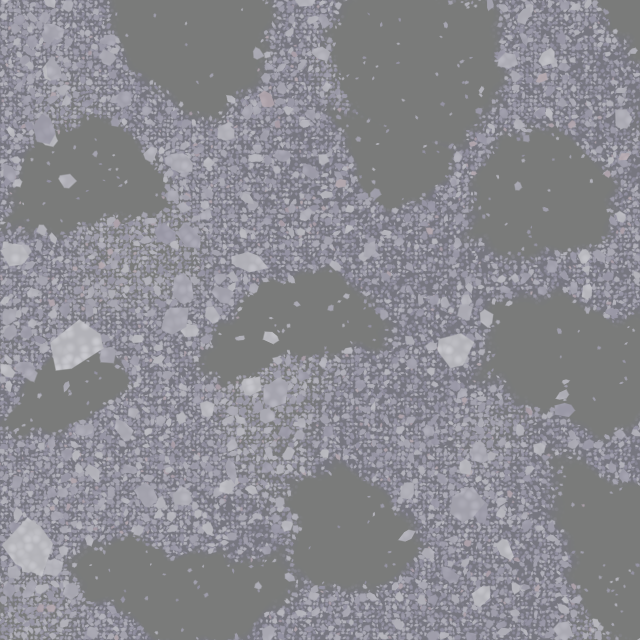
Write a WebGL 2 fragment shader that draws this texture.

```glsl
#version 300 es
precision highp float;

uniform vec2 u_resolution;
out vec4 fragColor;

// Colours
const vec3 POOL_GREY  = vec3(0.477, 0.482, 0.478);
const vec3 GAP_BLUE   = vec3(0.465, 0.465, 0.503);
const vec3 DUST_BLUE  = vec3(0.570, 0.562, 0.630);
const vec3 STONE_PALE = vec3(0.735, 0.735, 0.757);
const vec3 STONE_PINK = vec3(0.700, 0.630, 0.655);

// Sizes and amounts
const int   LAYERS        = 6;
const int   SIDES         = 6;
const float FINEST_GRID   = 150.0;  // cells across the canvas
const float GRID_RATIO    = 0.6;    // each layer is coarser by this
const float FINE_DENSITY  = 0.85;
const float DENSITY_RATIO = 0.58;
const float EDGE_SOFTNESS = 0.0016;
const vec2  POOL_GRID     = vec2(2.7, 3.6);
const float POOL_EDGE     = 0.13;
const float POOL_GRAINS   = 0.025;  // share of grains left inside pools
const float TAU           = 6.28319;

vec3 hash3(vec2 cell, int seed) {
    uvec3 v = uvec3(ivec3(ivec2(cell), seed)) * 1664525u + 1013904223u;
    v.x += v.y * v.z; v.y += v.z * v.x; v.z += v.x * v.y;
    v ^= v >> 16u;
    v.x += v.y * v.z; v.y += v.z * v.x; v.z += v.x * v.y;
    return vec3(v >> 8u) / 16777216.0;
}

mat2 rotation(float a) {
    float c = cos(a), s = sin(a);
    return mat2(c, s, -s, c);
}

// Broad patches, about -1 to 1
float patches(vec2 p) {
    return 0.5 * sin(9.0 * p.x + 2.0 * sin(7.0 * p.y + 1.0))
         + 0.5 * sin(13.0 * p.y - 5.0 * p.x + 1.5 * sin(11.0 * p.x));
}

// Smooth bare areas: tilted ellipses with ragged outlines
float poolMask(vec2 p) {
    p += 0.020 * sin(p.yx * vec2(23.0, 19.0) + vec2(0.5, 2.0));
    p += 0.008 * sin(p.yx * vec2(61.0, 53.0) + 3.0 * p);
    p += 0.004 * sin(p.yx * vec2(143.0, 127.0));
    vec2 g = p * POOL_GRID;
    float d = 9.0;
    for (int y = -1; y <= 1; y++)
    for (int x = -1; x <= 1; x++) {
        vec2 cell = floor(g) + vec2(x, y);
        vec3 h = hash3(cell, 71), k = hash3(cell, 72);
        vec2 q = (g - cell - 0.2 - 0.6 * h.xy) / POOL_GRID;
        q = rotation(1.1 * h.z - 0.3) * q * POOL_GRID;
        vec2 radius = vec2(0.22, 0.17) + vec2(0.30, 0.22) * k.xy;
        d = min(d, length(q / radius) - 1.0);
    }
    return smoothstep(POOL_EDGE, -POOL_EDGE, d);
}

// Soft cellular dust
float speckle(vec2 g) {
    float v = 0.0;
    for (int y = -1; y <= 1; y++)
    for (int x = -1; x <= 1; x++) {
        vec2 cell = floor(g) + vec2(x, y);
        vec3 h = hash3(cell, 31);
        v = max(v, h.z * smoothstep(0.8, 0.1, length(g - cell - h.xy)));
    }
    return v;
}

// Angular grains of one size: coverage, tone, hue
vec3 grains(vec2 p, float grid, float density, int seed, float soft) {
    vec2 g = p * grid;
    vec3 best = vec3(0.0);
    for (int y = -1; y <= 1; y++)
    for (int x = -1; x <= 1; x++) {
        vec2 cell = floor(g) + vec2(x, y);
        vec3 h = hash3(cell, seed), k = hash3(cell, seed + 1);
        vec2 center = cell + 0.25 + 0.5 * h.xy;
        vec2 q = g - center;
        if (h.z > density * 1.6 || dot(q, q) > 0.8) continue;

        q = rotation(TAU * k.x) * q;
        q.y *= 1.0 + 0.8 * k.y;
        float radius = 0.30 + 0.25 * k.z;
        float d = -radius;
        for (int i = 0; i < SIDES; i++) {
            vec3 s = hash3(cell, seed + 2 + i);
            float a = (float(i) + 0.7 * s.x) * TAU / float(SIDES);
            d = max(d, dot(q, vec2(cos(a), sin(a))) - radius * (0.7 + 0.3 * s.y));
        }
        float cover = smoothstep(soft, -soft, d / grid);
        if (cover <= best.x) continue;

        // Grains thin out over pools and towards the right
        vec2 spot = center / grid;
        float local = density * (1.2 - 0.4 * spot.x + 0.25 * patches(spot));
        local *= mix(1.0, POOL_GRAINS, poolMask(spot));
        vec3 tint = hash3(cell, seed + 9);
        if (h.z < local) best = vec3(cover, tint.xy);
    }
    return best;
}

void main() {
    vec2 p = gl_FragCoord.xy / u_resolution.y;
    float soft = max(EDGE_SOFTNESS, 0.75 / u_resolution.y);
    float pool = poolMask(p);

    // Dusty ground and bare pools
    float dust = speckle(p * FINEST_GRID);
    vec3 gap = mix(GAP_BLUE, POOL_GREY, smoothstep(0.2, 0.9, patches(p.yx + 0.4)));
    vec3 color = mix(gap, DUST_BLUE, 0.85 * smoothstep(0.2, 0.9, dust));
    color = mix(color, POOL_GREY, pool);

    // Grains, from the finest to the largest
    float mottle = speckle(p * 75.0 + 17.0) - 0.4;
    for (int i = 0; i < LAYERS; i++) {
        float level = float(i);
        float grid = FINEST_GRID * pow(GRID_RATIO, level);
        float density = FINE_DENSITY * pow(DENSITY_RATIO, level);
        vec3 grain = grains(p, grid, density, 100 + 20 * i, soft);
        float tone = clamp(0.8 * grain.y + 0.09 * level, 0.0, 1.0);
        vec3 stone = mix(DUST_BLUE, STONE_PALE, tone);
        stone = mix(stone, STONE_PINK, 0.6 * step(0.975, grain.z));
        stone += 0.018 * level * mottle;
        color = mix(color, stone, grain.x);
    }
    fragColor = vec4(color, 1.0);
}
```
